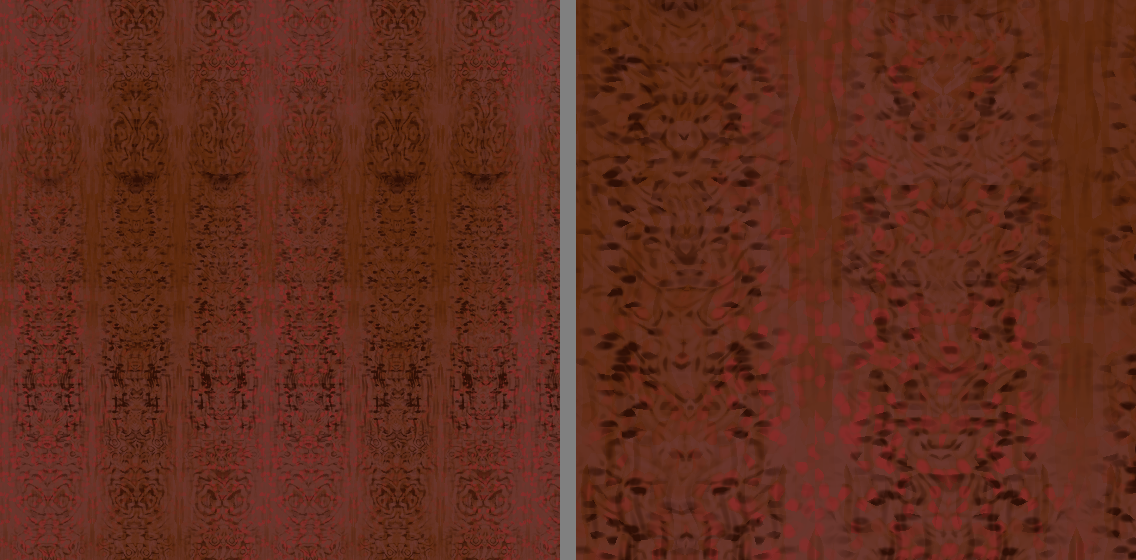
Left: the whole. Right: its middle third, enlarged.
A Shadertoy shader for this texture:

```glsl
// Draws dark red-brown carved wood: mirrored grain columns with ovals, arcs and speckles.

const float TAU = 6.2832;
const float ROWS = 5.5; // height of one repeat, in column widths

vec2 hash2(vec2 p) {
    return fract(sin(vec2(dot(p, vec2(127.1, 311.7)), dot(p, vec2(269.5, 183.3)))) * 4375.85);
}

// Cellular noise that wraps vertically: x = nearest distance, y = random value of that cell
vec2 cells(vec2 q, vec2 scale, float seed) {
    vec2 p = q * scale, base = floor(p);
    vec2 nearest = vec2(9.0, 0.0);
    for (int j = -1; j <= 1; j++)
    for (int i = -1; i <= 1; i++) {
        vec2 cell = base + vec2(i, j);
        vec2 rnd = hash2(vec2(cell.x, mod(cell.y, ROWS * scale.y)) + seed * 17.3);
        float d = length(cell + rnd - p);
        if (d < nearest.x) nearest = vec2(d, fract(rnd.x * 7.0 + rnd.y * 3.0));
    }
    return nearest;
}

// Soft bump of given center and half width
float bump(float x, float center, float width) {
    float d = (x - center) / width;
    return exp(-d * d);
}

// Soft window between two heights
float band(float t, float a, float b) {
    return smoothstep(a - 0.25, a + 0.25, t) * (1.0 - smoothstep(b - 0.25, b + 0.25, t));
}

void mainImage(out vec4 fragColor, in vec2 fragCoord) {
    vec2 uv = fragCoord / iResolution.xy;

    // Columns come in groups of three; each is folded about its center line
    float column = (uv.x - 0.087) / 0.1555;
    float id = floor(column + 0.5), side = column - id;
    float kind = mod(id, 3.0);
    float t = mod((1.0 - uv.y) / 0.1555, ROWS);
    float turn = TAU * t / ROWS;
    float sway = 0.014 * sin(turn * 9.0 + kind * 2.0) + 0.01 * sin(turn * 23.0 + kind);
    float m = abs(side + sway * cos(side * TAU * 0.5));
    vec2 q = vec2(m, t);
    float edge = 0.05 * sin(turn * 5.0) + 0.03 * sin(turn * 13.0 + 1.0);
    float core = 1.0 - smoothstep(0.2, 0.5, m + edge);

    // Noise layers; the short flat cells break lines into dashes
    vec2 knots = cells(q, vec2(7.0, 6.0), kind);
    vec2 specks = cells(q, vec2(22.0, 20.0), kind + 4.0);
    vec2 dashes = cells(q, vec2(14.0, 28.0), kind + 7.0);
    vec2 fibre = cells(q, vec2(30.0, 4.0), 9.0);
    vec2 patches = cells(q, vec2(6.0, 4.0), kind + 12.0);

    // Contour lines: twin ovals, small eyes, chevrons and loose swirls
    float wobble = knots.x * 5.0 + 1.2 * sin(turn * 31.0 + m * 40.0);
    float ovals = sin(length((q - vec2(0.18, 1.55)) * vec2(1.0, 0.36)) * 105.0 + wobble);
    float eyeT = mod(t + 1.0, ROWS) - 1.0;
    float eyes = sin(length((vec2(m, eyeT) - vec2(0.16, 0.24)) * vec2(1.0, 0.85)) * 85.0 + wobble);
    float chevrons = sin((t + 0.7 * m) * 80.0 + wobble * 1.7);
    float swirls = sin(knots.x * 17.0 + 2.0 * sin(m * 45.0) + 2.0 * sin(turn * 44.0));
    float line = mix(swirls, chevrons, 0.5 * band(t, 2.1, 5.0));
    line = mix(line, ovals, band(t, 1.05, 2.05));
    line = mix(line, eyes, band(eyeT, -0.2, 0.6));
    float ridge = smoothstep(0.05, 0.85, line) * core;
    ridge *= 0.25 + 0.75 * smoothstep(0.15, 0.8, dashes.y);

    // Speckles run down two lanes per column and lengthen into streaks
    float lane = bump(m, 0.24, 0.15) * band(t, 2.3, 5.0);
    float pits = smoothstep(0.65, 0.2, dashes.x) * smoothstep(0.5, 0.85, dashes.y);
    pits *= lane + 0.25 * core;
    float streaks = smoothstep(0.55, 0.15, fibre.x) * smoothstep(0.4, 0.9, fibre.y);
    float longPits = streaks * lane * band(t, 4.1, 4.95);

    // Dark shallow arc, its stem and the rim that encloses the ovals
    float arcT = t + 1.3 * m * m + 0.05 * (dashes.y - 0.5);
    float arc = bump(arcT, 2.06, 0.035) * (1.0 - smoothstep(0.12, 0.32, m));
    arc += 0.7 * bump(m, 0.0, 0.1) * bump(t, 2.07, 0.08);
    arc += 0.5 * bump(t + 0.5 * m, 2.2, 0.04) * bump(m, 0.0, 0.15);
    float stem = bump(m, 0.0, 0.025) * band(t, 1.5, 2.05);
    float rim = bump(length((q - vec2(0.0, 1.58)) / vec2(0.33, 0.54)), 1.0, 0.08);

    // Slow drift from brown to red over the three columns and down the repeat
    float drift = cos(TAU * (column - 1.2) / 3.0);
    float fall = cos(turn - TAU * 2.45 / ROWS);
    float brown = 0.4 + 0.22 * drift + 0.22 * fall + 0.16 * (core - 0.5);
    brown += 0.28 * bump(m, 0.5, 0.14) * bump(t, 2.9, 0.9) + 0.2 * bump(t, 1.7, 0.45) * core;
    brown += 0.65 * (fibre.y - 0.5) * (1.0 - 0.5 * core) + 0.25 * (patches.y - 0.5) * core;
    brown += 0.55 * (specks.y - 0.5) * (0.4 + 0.6 * core) + 0.22 * line * core;
    vec3 color = mix(vec3(0.415, 0.21, 0.175), vec3(0.375, 0.165, 0.05), clamp(brown, 0.0, 1.0));

    // Red flecks gather in patches on the lighter wood
    float redArea = 0.3 - 0.55 * drift - 0.45 * fall + 0.4 * lane + 0.5 * (patches.y - 0.5);
    float red = smoothstep(0.5, 0.8, specks.y) * smoothstep(0.8, 0.3, specks.x);
    color = mix(color, vec3(0.56, 0.16, 0.16), 0.75 * red * clamp(redArea, 0.0, 1.0));

    // Darken the carving, more strongly in the browner columns
    float wear = 0.9 + 0.22 * drift;
    float dark = 0.5 * ridge + 0.75 * pits + 0.7 * longPits + 0.15 * streaks;
    dark += (0.6 * arc + 0.4 * stem + 0.18 * rim) * (0.5 + 0.5 * dashes.y);
    color = mix(color, vec3(0.17, 0.05, 0.015), clamp(dark * wear, 0.0, 0.92));

    fragColor = vec4(color, 1.0);
}
```
